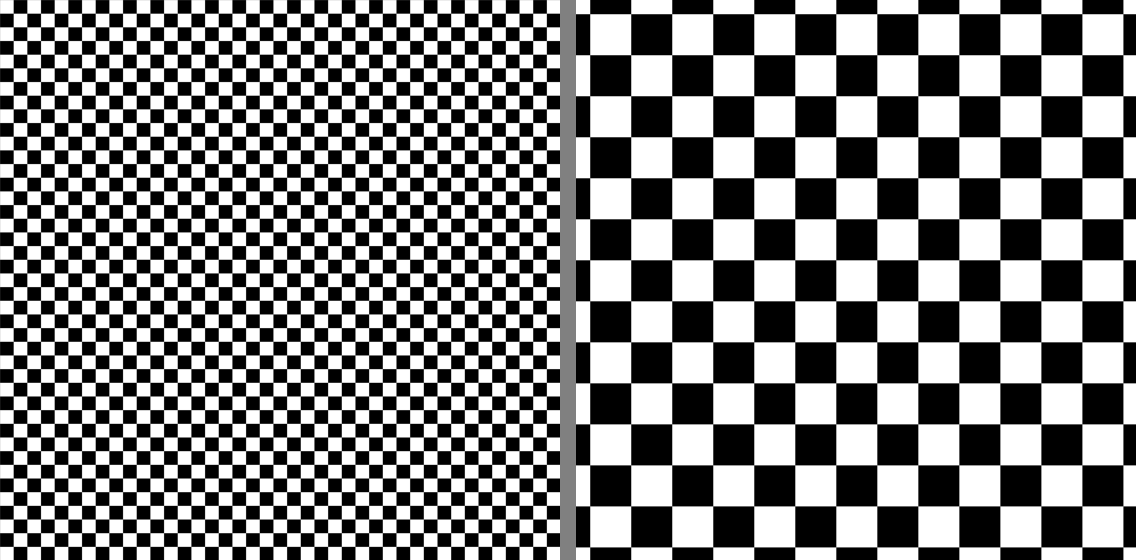
Left, the full canvas; right, a detail of the centre.
This pattern is drawn by a WebGL 1 fragment shader. Its source:

```glsl
precision highp float;
// Plain black and white checkerboard, laid out from the upper left corner.
// Each axis gives a smoothed square wave of +1 and -1; the product of the
// two waves picks the tile colour.

uniform vec2 u_resolution;

const float TILES_ACROSS = 40.96;  // tiles per canvas side, the last one cut
const float EDGE_SOFTNESS = 0.75;  // half width of an edge, in pixels
const vec3 LIGHT_TILE = vec3(1.0);
const vec3 DARK_TILE = vec3(0.0);

// Signed distance to the nearest tile edge: positive on even tiles
vec2 edgeDistance(vec2 tilePos) {
  return abs(mod(tilePos - 0.5, 2.0) - 1.0) - 0.5;
}

void main() {
  float side = min(u_resolution.x, u_resolution.y);

  // Canvas units with y running down from the top edge
  vec2 pos = vec2(gl_FragCoord.x, u_resolution.y - gl_FragCoord.y) / side;

  // Smoothed square wave along each axis
  float softness = EDGE_SOFTNESS * TILES_ACROSS / side;
  vec2 d = edgeDistance(pos * TILES_ACROSS);
  vec2 wave = 2.0 * smoothstep(-softness, softness, d) - 1.0;

  // Tiles of equal parity are light
  float light = 0.5 + 0.5 * wave.x * wave.y;
  gl_FragColor = vec4(mix(DARK_TILE, LIGHT_TILE, light), 1.0);
}
```
